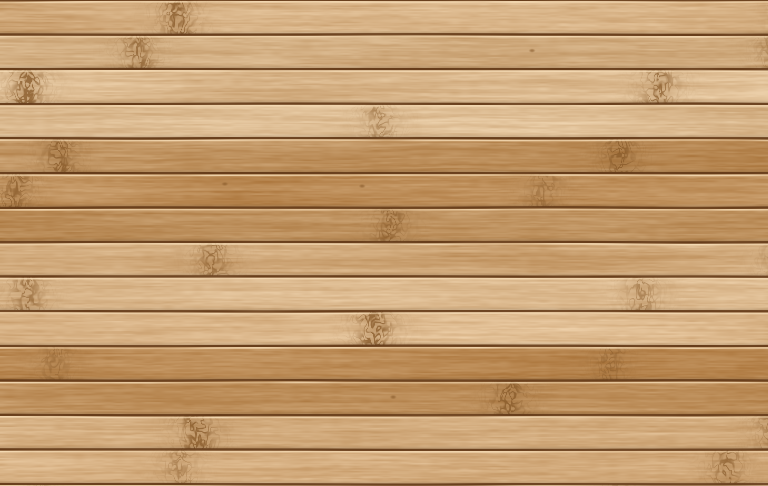
Give the GLSL for this texture, as a Shadertoy shader.

```glsl
// Horizontal bamboo slats with fine grain, dark seams and speckled growth nodes.

#define SLATS 14.05         // slats down the canvas height
#define SEAM_HALF 0.033     // half width of the dark seam, in slat heights
#define NODE_PERIOD 15.5    // node spacing along a slat, in slat heights
#define NODE_STEP 0.67      // node shift from slat to slat, in periods
#define GRAIN 0.48          // contrast of the grain
#define LIGHT_WOOD vec3(0.905, 0.785, 0.630)
#define DARK_WOOD vec3(0.695, 0.500, 0.285)
#define NODE_BROWN vec3(0.53, 0.35, 0.16)
#define SEAM_BROWN vec3(0.40, 0.235, 0.10)
#define EDGE_GLOW vec3(0.97, 0.87, 0.72)

const float PI = 3.14159;

float hash(vec2 p) {
    vec3 h = fract(p.xyx * 0.1031);
    h += dot(h, h.yzx + 33.33);
    return fract((h.x + h.y) * h.z);
}

float noise(vec2 p) {
    vec2 i = floor(p), f = fract(p);
    f = f * f * (3.0 - 2.0 * f);
    return mix(mix(hash(i), hash(i + vec2(1, 0)), f.x),
               mix(hash(i + vec2(0, 1)), hash(i + vec2(1, 1)), f.x), f.y);
}

// Slats that break the regular rhythm; x = pale ones, y = deep ones
vec2 accents(float row) {
    return vec2(pow(abs(cos(row * PI / 12.0)), 40.0),
                pow(abs(cos((row - 4.0) * PI / 6.0)), 16.0));
}

// Base lightness of each slat: a slow wave plus the accents
float slatTone(float row) {
    float wave = 0.53 + 0.33 * cos((row - 2.5) * PI / 3.0);
    return wave + dot(accents(row), vec2(0.38, -0.30));
}

// Streaks stretched along the slat, centred on zero
float grain(vec2 p, float row) {
    float seed = row * 37.0;
    p.y += 0.05 * noise(vec2(p.x * 0.3 + seed, 3.0));
    float broad = noise(vec2(p.x * 0.12 + seed, p.y * 5.0)) - 0.5;
    float fine = noise(vec2(p.x * 0.30 + seed, p.y * 14.0 + 50.0)) - 0.5;
    float fibre = noise(vec2(p.x * 0.9 + seed, p.y * 25.0 + 90.0)) - 0.5;
    float pores = noise(vec2(p.x * 3.5 + seed, p.y * 22.0 + 130.0)) - 0.5;
    return 0.35 * broad + 0.42 * fine + 0.48 * fibre + 0.30 * pores;
}

// Fine brown marks around each growth node; x = stain, y = marks
vec2 nodes(vec2 p, float row) {
    vec2 total = vec2(0.0);
    float phase = fract((row - 5.0) * NODE_STEP + 0.05 - dot(accents(row), vec2(0.35, 0.28)));
    for (int k = 0; k < 2; k++) {
        vec2 id = vec2(row + 11.0, float(k) + 5.0);
        float centre = (float(k) + phase) * NODE_PERIOD + 0.8 * hash(id) - 0.4;
        centre += 3.0 * float(k) * hash(id + 9.0);
        float strength = mix(0.4, 1.0, hash(id + 20.0));
        float d = p.x - centre;
        float h = p.y - row - 0.5;
        vec2 q = vec2((d + 0.5 * h * h * sign(d)) * 11.0, p.y * 8.0) + id * 13.0;
        q += 1.2 * vec2(noise(q * 0.7), noise(q * 0.7 + 40.0));
        float curls = 1.0 - smoothstep(0.0, 0.26, abs(noise(q) - 0.5));
        float spread = d + 0.2 * (noise(vec2(p.y * 5.0, row)) - 0.5);
        float core = exp(-9.0 * spread * spread);
        float halo = exp(-1.5 * spread * spread);
        total += strength * vec2(0.10 * halo + 0.18 * core,
                                 curls * (0.60 * core + 0.20 * halo));
    }
    return total;
}

// Rare dark flecks, at most one per square cell
float flecks(vec2 p) {
    vec2 cell = floor(p);
    vec2 offset = 0.3 + 0.4 * vec2(hash(cell + 2.0), hash(cell + 8.0));
    float dist = length((fract(p) - offset) * vec2(0.6, 1.0));
    return step(0.994, hash(cell + 60.0)) * (1.0 - smoothstep(0.01, 0.07, dist));
}

void mainImage(out vec4 fragColor, in vec2 fragCoord) {
    // Slat units: x from the left, y down from the top
    vec2 p = vec2(fragCoord.x, iResolution.y - fragCoord.y) * SLATS / iResolution.y;
    float pixel = SLATS / iResolution.y;
    float joint = floor(p.y + 0.5);
    p.y += 0.02 * (noise(vec2(p.x * 0.25, joint * 9.0)) - 0.5);
    float row = floor(p.y);
    float v = p.y - row;

    // Wood tone, drifting slowly along each slat
    float drift = noise(vec2(p.x * 0.13 + row * 17.0, row * 5.0)) - 0.5;
    float tone = slatTone(row) + 0.32 * drift + GRAIN * grain(p, row);
    vec3 color = mix(DARK_WOOD, LIGHT_WOOD, tone);
    color += vec3(0.005, -0.002, -0.006) * (2.0 * hash(vec2(row, 31.0)) - 1.0);

    // Nodes and flecks
    vec2 node = nodes(p, row);
    color = mix(color, NODE_BROWN, clamp(node.x + node.y, 0.0, 0.8));
    color = mix(color, NODE_BROWN, 0.6 * flecks(p));

    // Rounded slat: lit upper edge, shaded lower edge
    float wear = noise(vec2(p.x * 0.8, joint * 3.0));
    float glow = smoothstep(0.02, 0.05, v) * (1.0 - smoothstep(0.06, 0.11, v));
    color = mix(color, EDGE_GLOW, glow * mix(0.4, 0.9, wear));
    color *= 1.0 - 0.10 * smoothstep(0.86, 0.98, v);

    // Seam between slats
    float seamDist = abs(p.y - joint);
    float seam = 1.0 - smoothstep(SEAM_HALF - 0.5 * pixel, SEAM_HALF + 0.5 * pixel, seamDist);
    color = mix(color, SEAM_BROWN, seam * mix(0.85, 1.0, wear));

    fragColor = vec4(clamp(color, 0.0, 1.0), 1.0);
}
```
